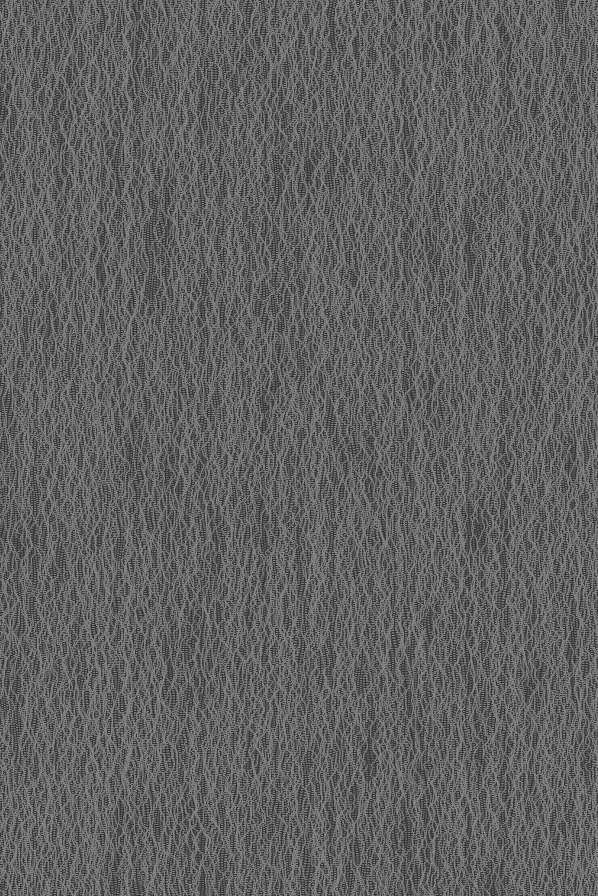
Give the GLSL for this texture, as a Shadertoy shader.

```glsl
// Dense vertical grey fibres: thin wavering threads over a dark, finely stippled ground.

// Lengths are fractions of the canvas height.
const vec3 GROUND = vec3(0.205);
const vec3 THREAD = vec3(0.525);
const int LAYERS = 4;
const float THREAD_PITCH = 0.0100;
const float THREAD_WIDTH = 0.00105;
const float THREAD_JITTER = 0.0052;
const float THREAD_RUN = 0.065;               // typical length between breaks
const float THREAD_GAPS = 0.22;               // noise level below which a thread breaks
const vec3 WAVE_SIZE = vec3(0.0028, 0.0014, 0.0005);
const vec3 WAVE_RATE = vec3(140.0, 320.0, 720.0);
const vec2 DOT_PITCH = vec2(0.0036, 0.0026);
const vec2 DOT_SIZE = vec2(0.0025, 0.0013);
const vec2 STREAK_SIZE = vec2(0.009, 0.080);
const float STREAK_DOTS = 0.70;               // dot strength left inside dark streaks

float hash(vec2 p) {
    vec3 q = fract(vec3(p.xyx) * 0.1031);
    q += dot(q, q.yzx + 33.33);
    return fract((q.x + q.y) * q.z);
}

float valueNoise(vec2 p) {
    vec2 i = floor(p), f = fract(p);
    f = f * f * (3.0 - 2.0 * f);
    float low = mix(hash(i), hash(i + vec2(1, 0)), f.x);
    float high = mix(hash(i + vec2(0, 1)), hash(i + vec2(1, 1)), f.x);
    return mix(low, high, f.y);
}

// Share of a pixel-wide window, at distance d, covered by a band.
float bandCover(float d, float width, float pixel) {
    float h = 0.5 * width, r = 0.5 * pixel;
    return max(min(d + r, h) - max(d - r, -h), 0.0) / pixel;
}

// Integral of a repeating on-off pulse, and its exact average over a pixel.
vec2 pulseSum(vec2 p) {
    return floor(p / DOT_PITCH) * DOT_SIZE + min(mod(p, DOT_PITCH), DOT_SIZE);
}

vec2 pulseCover(vec2 p, float pixel) {
    return (pulseSum(p + 0.5 * pixel) - pulseSum(p - 0.5 * pixel)) / pixel;
}

// One thread: layered sines with drifting phase, broken into runs.
float thread(vec2 p, float column, float layer, float pixel) {
    vec2 id = vec2(column + 7.0, layer * 17.0 + 3.0);
    float seed = hash(id);
    float turn = 6.2832 * hash(id + 41.0);
    float y = p.y + 0.010 * sin(p.y * 43.0 + turn * 3.0);
    vec3 phase = y * WAVE_RATE * (0.75 + 0.5 * seed) + turn * vec3(1.0, 2.7, 5.3);
    float x = (column + 0.5) * THREAD_PITCH + (hash(id + 83.0) - 0.5) * THREAD_JITTER;
    x += dot(WAVE_SIZE, sin(phase));
    float slope = dot(WAVE_SIZE * WAVE_RATE, cos(phase));
    float d = (p.x - x) * inversesqrt(1.0 + slope * slope);
    float run = valueNoise(vec2(id.x + id.y * 31.0, p.y / THREAD_RUN + seed * 50.0));
    float present = smoothstep(THREAD_GAPS - 0.02, THREAD_GAPS + 0.02, run);
    return present * bandCover(d, THREAD_WIDTH, pixel);
}

// Short dashes in staggered, gently swaying columns.
float stipple(vec2 p, float pixel) {
    p.x += 0.0020 * sin(p.y * 83.0 + 9.0 * sin(p.x * 21.0));
    float column = floor(p.x / DOT_PITCH.x);
    float sway = 0.5 * sin(p.y * 90.0 + column);
    p.y += DOT_PITCH.y * (hash(vec2(column, 5.0)) + sway);
    vec2 cover = pulseCover(p, pixel);
    return cover.x * cover.y;
}

void mainImage(out vec4 fragColor, in vec2 fragCoord) {
    float pixel = 1.0 / iResolution.y;
    vec2 p = fragCoord * pixel;

    // Ground dots, thinned in long dark streaks
    float streak = smoothstep(0.12, 0.45, valueNoise(p / STREAK_SIZE));
    float bare = 1.0 - stipple(p, pixel) * mix(STREAK_DOTS, 1.0, streak);

    // Overlapping thread layers, each shifted sideways
    for (int k = 0; k < LAYERS; k++) {
        float layer = float(k);
        vec2 q = p + vec2(layer * THREAD_PITCH / float(LAYERS), 0.0);
        float column = floor(q.x / THREAD_PITCH);
        for (float side = -1.0; side <= 1.0; side++) {
            bare *= 1.0 - thread(q, column + side, layer, pixel);
        }
    }
    fragColor = vec4(mix(THREAD, GROUND, bare), 1.0);
}
```
